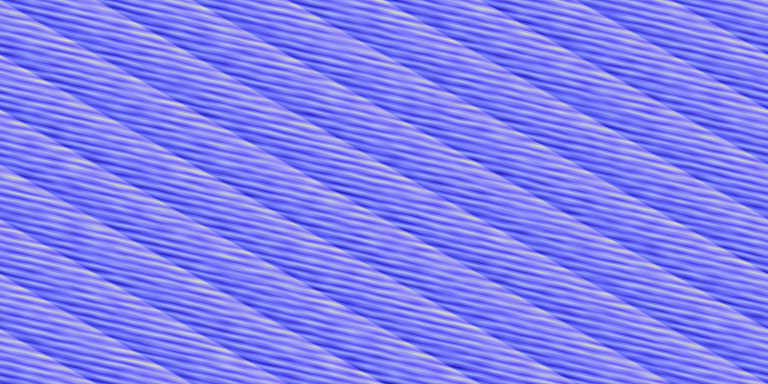
Give the GLSL for this texture map, as a Shadertoy shader.

```glsl
// Normal map of twisted rope: rounded diagonal strands carry finer, flatter fibres.
// Both layers are tilted cylinders on whole-number phases, lightly roughened by
// streaked gradient noise whose sheared lattice wraps on the tile.

const vec2  STRANDS      = vec2(8.0, 7.0);    // repeats across and down
const vec2  FIBRES       = vec2(22.0, 49.0);  // repeats across and down
const vec2  STRAND_SLOPE = vec2(0.32, 0.26);  // tilt at a strand's rim
const vec2  FIBRE_SLOPE  = vec2(0.52, 0.66);  // tilt at a fibre's rim
const vec2  GRAIN_SLOPE  = vec2(0.28, 0.34);  // fine hairs between fibres
const float RIM          = 0.45;              // how far a strand's tilt gathers at its rim
const float STRAND_EDGE  = 0.02;              // crease softness, in repeats
const float FIBRE_EDGE   = 0.25;
const float WOBBLE       = 0.18;              // fibre drift, in fibres
const float WEAR         = 0.35;              // variation of fibre depth
const float WOBBLE_COLS  = 16.0;              // noise cells across the tile
const float GRAIN_COLS   = 36.0;
const float ROUNDNESS    = 0.8;               // how fast blue falls with tilt
const float BLUE_LEVEL   = 0.975;

// Random unit gradient for a lattice cell
vec2 cellGradient(vec2 cell, float seed) {
    vec3 p = fract(vec3(cell.xyx + seed) * vec3(0.1031, 0.1030, 0.0973));
    p += dot(p, p.yzx + 33.33);
    float angle = 6.28318 * fract((p.x + p.y) * p.z);
    return vec2(cos(angle), sin(angle));
}

// Crossing the tile sideways moves the lattice by (cols, shear); upwards by (0, rows)
vec2 wrapCell(vec2 cell, float cols, float shear, float rows) {
    float turns = floor((cell.x + 0.5) / cols);
    cell -= turns * vec2(cols, shear);
    cell.y -= rows * floor((cell.y + 0.5) / rows);
    return cell;
}

// Gradient noise drawn out along the fibres, tiling over the unit square
float streakNoise(vec2 uv, float cols, float density, float seed) {
    vec2 repeats = FIBRES * density;
    vec2 p = vec2(cols * uv.x, dot(uv, repeats));
    vec2 cell = floor(p), f = p - cell;
    vec2 w = f * f * f * (f * (f * 6.0 - 15.0) + 10.0);
    vec4 corner;
    for (int i = 0; i < 4; i++) {
        vec2 o = vec2(i & 1, i >> 1);
        vec2 c = wrapCell(cell + o, cols, repeats.x, repeats.y);
        corner[i] = dot(cellGradient(c, seed), f - o);
    }
    return mix(mix(corner.x, corner.y, w.x), mix(corner.z, corner.w, w.x), w.y);
}

// Slope across a row of cylinders: -1 to 1 in each repeat, softened at the crease
float cylinderSlope(float phase, float edge) {
    float s = fract(phase);
    float crease = min(s, 1.0 - s);
    return (2.0 * s - 1.0) * smoothstep(0.0, edge, crease);
}

void mainImage(out vec4 fragColor, in vec2 fragCoord) {
    vec2 uv = fragCoord / iResolution.xy;
    vec2 pixel = 1.0 / iResolution.xy;

    // Large strands, steeper towards the rim
    float strandEdge = max(STRAND_EDGE, 0.5 * dot(STRANDS, pixel));
    float strand = cylinderSlope(dot(uv, STRANDS), strandEdge);
    strand *= mix(1.0, strand * strand, RIM);

    // Fibres, drifting and worn along their length
    float drift = streakNoise(uv, WOBBLE_COLS, 1.0, 3.0);
    float wear  = streakNoise(uv, WOBBLE_COLS, 1.0, 71.0);
    float grain = streakNoise(uv, GRAIN_COLS, 2.0, 139.0);
    float fibreEdge = clamp(dot(FIBRES, pixel), FIBRE_EDGE, 0.5);
    float fibre = cylinderSlope(dot(uv, FIBRES) + WOBBLE * drift, fibreEdge);
    fibre *= 1.0 + WEAR * wear;

    // Sum the slopes of the layers and encode the normal
    vec2 slope = STRAND_SLOPE * strand + FIBRE_SLOPE * fibre + GRAIN_SLOPE * grain;
    float up = sqrt(max(1.0 - ROUNDNESS * dot(slope, slope), 0.0));
    vec3 color = 0.5 + 0.5 * vec3(slope, up);
    color.b *= BLUE_LEVEL;
    fragColor = vec4(color, 1.0);
}
```
